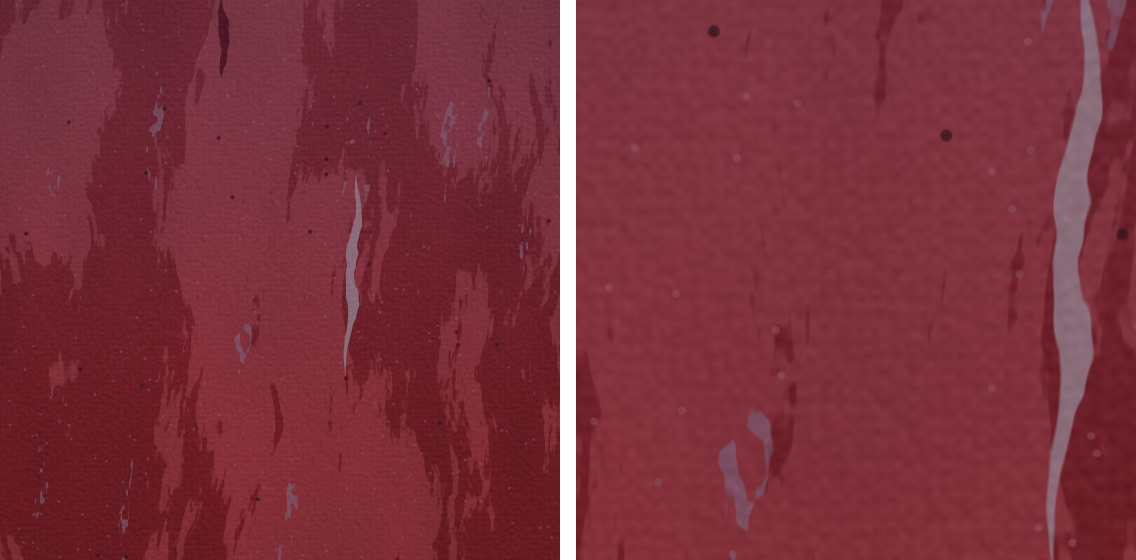
Left, the full canvas; right, a detail of the centre.
Write a Shadertoy shader that draws this texture.

```glsl
// Weathered red paint: dark vertical streaks, pale scratches and a pebbled skin.

float hash(vec2 p) {
    vec3 q = fract(vec3(p.xyx) * 0.1031);
    q += dot(q, q.yzx + 33.33);
    return fract((q.x + q.y) * q.z);
}

float valueNoise(vec2 p) {
    vec2 cell = floor(p), f = fract(p);
    f = f * f * (3.0 - 2.0 * f);
    float low = mix(hash(cell), hash(cell + vec2(1, 0)), f.x);
    float high = mix(hash(cell + vec2(0, 1)), hash(cell + vec2(1, 1)), f.x);
    return mix(low, high, f.y);
}

// Distance to the nearest jittered cell point (x) and that cell's random id (y).
vec2 cellular(vec2 p) {
    vec2 cell = floor(p);
    vec2 nearest = vec2(9.0, 0.0);
    for (int j = -1; j <= 1; j++)
    for (int i = -1; i <= 1; i++) {
        vec2 c = cell + vec2(i, j);
        vec2 point = c + 0.15 + 0.7 * vec2(hash(c), hash(c + 57.0));
        float d = length(p - point);
        if (d < nearest.x) nearest = vec2(d, hash(c + 113.0));
    }
    return nearest;
}

float bell(float x, float centre, float width) {
    float d = (x - centre) / width;
    return exp(-d * d);
}

// Layered sines bend the streaks slightly sideways.
vec2 bend(vec2 p) {
    float shift = 0.012 * sin(p.y * 9.0 + p.x * 5.0) + 0.006 * sin(p.y * 23.0 - p.x * 14.0);
    return vec2(p.x + shift - 0.05 * p.y, p.y);
}

// Vertically stretched noise, from broad bands down to bristle marks.
float streakField(vec2 p) {
    vec2 q = bend(p);
    float field = 0.40 * valueNoise(q * vec2(9.0, 2.2) + 3.0);
    field += 0.27 * valueNoise(q * vec2(24.0, 5.0) + 17.0);
    field += 0.17 * valueNoise(q * vec2(62.0, 12.0) + 31.0);
    field += 0.10 * valueNoise(q * vec2(150.0, 30.0) + 47.0);
    field += 0.06 * valueNoise(q * vec2(260.0, 90.0) + 71.0);
    return field;
}

// Where the dark coat gathers: open in the middle and upper left.
float coatBias(vec2 p) {
    float open = 0.17 * bell(p.x, 0.51, 0.12);
    open += 0.13 * bell(p.x, 0.08, 0.10) * bell(p.y, 0.66, 0.20);
    float dense = 0.08 * bell(p.x, 0.25, 0.09) + 0.07 * bell(p.x, 0.70, 0.05);
    dense += 0.08 * bell(p.x, 0.92, 0.06);
    dense += 0.13 * bell(p.x, 0.06, 0.12) * (bell(p.y, 0.08, 0.18) + bell(p.y, 0.98, 0.10));
    return dense - open;
}

// A tapered, ragged upright stroke; size holds half width and half length.
float stroke(vec2 p, vec2 centre, vec2 size, float slant, float seed) {
    vec2 q = p - centre;
    q.x -= slant * q.y + 0.004 * sin(q.y * 38.0 + seed);
    float along = q.y / size.y;
    float ragged = 0.45 + 0.8 * valueNoise(p * vec2(90.0, 55.0) + seed);
    float halfWidth = size.x * (1.0 - along * along) * ragged;
    return smoothstep(0.0012, -0.0012, abs(q.x) - halfWidth);
}

// Faint broken scratches scattered over the sheet.
float brokenScratches(vec2 p) {
    float cover = 0.0;
    float flakes = valueNoise(p * vec2(190.0, 75.0)) * 0.6 + valueNoise(p * vec2(85.0, 28.0)) * 0.4;
    float broken = smoothstep(0.52, 0.64, flakes);
    for (int i = 0; i < 11; i++) {
        float seed = float(i) * 7.3 + 2.0;
        float column = (float(i) + hash(vec2(seed, 1.0))) / 11.0;
        vec2 centre = vec2(column, hash(vec2(seed, 5.0)));
        vec2 size = vec2(0.008 + 0.009 * hash(vec2(seed, 9.0)), 0.04 + 0.08 * hash(vec2(seed, 13.0)));
        cover = max(cover, broken * stroke(p, centre, size, 0.08, seed));
    }
    return cover;
}

// Sparse round specks, only in cells whose id exceeds the rarity.
float specks(vec2 p, float scale, float radius, float rarity) {
    vec2 c = cellular(p * scale);
    return smoothstep(radius, radius * 0.5, c.x) * step(rarity, c.y);
}

// Pebbled relief lit from above.
float relief(vec2 p) {
    vec2 q = p * vec2(100.0, 115.0);
    float pebble = cellular(q + vec2(0.12, 0.3)).x - cellular(q - vec2(0.12, 0.3)).x;
    float weave = sin(p.x * 690.0) * sin(p.y * 640.0);
    return pebble * 0.030 + weave * 0.005 + 0.024 * (valueNoise(p * 210.0) - 0.5);
}

void mainImage(out vec4 fragColor, in vec2 fragCoord) {
    vec2 p = fragCoord / iResolution.xy;

    // Two paint coats, cooler toward the top
    float height = smoothstep(0.1, 1.0, p.y);
    vec3 lightCoat = mix(vec3(0.515, 0.182, 0.213), vec3(0.475, 0.208, 0.268), height);
    vec3 darkCoat = mix(vec3(0.415, 0.105, 0.132), vec3(0.415, 0.145, 0.200), height);
    float field = streakField(p) + coatBias(p);
    float dark = smoothstep(0.492, 0.532, field);
    vec3 color = mix(lightCoat, darkCoat, dark * 0.95);
    color *= 1.0 + 0.07 * (valueNoise(p * vec2(14.0, 5.0) + 90.0) - 0.5);

    // Pale scratches, one bold and many broken
    vec3 primer = vec3(0.54, 0.44, 0.49);
    color = mix(color, primer * vec3(0.88, 0.83, 0.93), 0.65 * brokenScratches(p));
    float bold = stroke(p, vec2(0.629, 0.51), vec2(0.011, 0.18), 0.06, 4.0);
    color = mix(color, primer, 0.93 * bold);

    // Dark maroon mark and specks
    float mark = stroke(p, vec2(0.398, 0.93), vec2(0.011, 0.07), 0.0, 8.0);
    color = mix(color, vec3(0.27, 0.07, 0.13), 0.85 * mark);
    color = mix(color, vec3(0.20, 0.08, 0.12), 0.75 * specks(p, 30.0, 0.14, 0.975));
    color = mix(color, vec3(0.56, 0.35, 0.41), 0.45 * specks(p + 3.0, 80.0, 0.25, 0.955));

    // Surface grain and soft falloff at the corners
    color += relief(p) * vec3(1.0, 0.85, 0.9);
    color *= 1.02 - 0.16 * dot(p - 0.5, p - 0.5);
    fragColor = vec4(color, 1.0);
}
```
